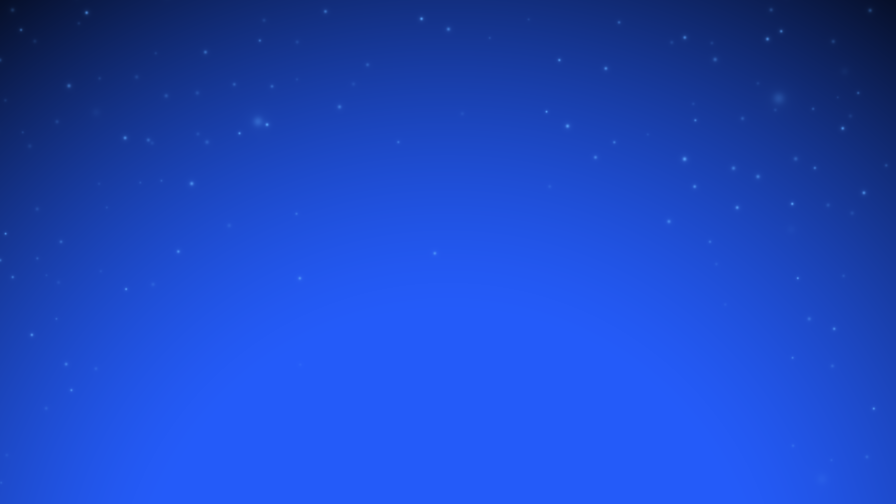
This background is drawn by a Shadertoy shader. Its source:

```glsl
// A deep blue night glow: a bright dome rises from below the lower edge and
// darkens towards the top corners. Layers of jittered grid cells scatter small
// stars and soft halos, thickest in an arch around the dome.

#define GLOW_COLOR    vec3(0.142, 0.358, 0.978)
#define STAR_COLOR    vec3(0.36, 0.66, 1.0)
#define GLOW_CENTER   vec2(0.0, -0.23)
#define PLATEAU       0.60
#define FALLOFF       0.953
#define FALLOFF_POWER 1.45
#define STAR_CELL     0.066
#define STAR_SIZE     0.0030
#define HALO_CELL     0.24
#define HALO_SIZE     0.0085

// Three even random values in 0..1 for each cell and layer.
vec3 hash3(vec2 cell, float seed) {
    vec3 q = fract(vec3(cell.xyx + seed) * vec3(0.1031, 0.1030, 0.0973));
    q += dot(q, q.yxz + 33.33);
    return fract((q.xxy + q.yzz) * q.zyx);
}

// Chance of a star: none inside the dome, fewer at the top middle.
float starDensity(vec2 p) {
    float arch = smoothstep(0.68, 1.15, length(p - GLOW_CENTER));
    return arch * mix(0.5, 1.0, smoothstep(0.1, 0.6, abs(p.x)));
}

// Light from one layer of stars; each cell holds at most one.
float starLayer(vec2 p, float cellSize, float size, float amount, float seed) {
    vec2 home = floor(p / cellSize);
    float light = 0.0;
    for (int y = -1; y <= 1; y++) {
        for (int x = -1; x <= 1; x++) {
            vec2 cell = home + vec2(x, y);
            vec3 place = hash3(cell, seed);
            vec3 look = hash3(cell, seed + 57.0);
            vec2 center = (cell + place.xy) * cellSize;
            float shown = step(place.z, amount * starDensity(center));
            float radius = size * mix(0.7, 1.3, look.x);
            float r = length(p - center) / radius;
            float core = exp(-r * r);
            float halo = 0.16 * exp(-0.16 * r * r);
            float power = mix(0.15, 1.0, look.y * look.y);
            light += shown * power * (core + halo);
        }
    }
    return light;
}

void mainImage(out vec4 fragColor, in vec2 fragCoord) {
    // Height units, centred across the width, zero at the lower edge.
    vec2 p = (fragCoord - vec2(0.5 * iResolution.x, 0.0)) / iResolution.y;

    // Dome of light
    float beyond = max(length(p - GLOW_CENTER) - PLATEAU, 0.0);
    float level = 1.0 - FALLOFF * pow(beyond, FALLOFF_POWER);
    vec3 color = GLOW_COLOR * max(level, 0.0);

    // Small sharp stars and wide soft halos
    float light = 0.75 * starLayer(p, STAR_CELL, STAR_SIZE, 0.65, 101.0);
    light += 0.32 * starLayer(p, HALO_CELL, HALO_SIZE, 0.45, 211.0);
    color = mix(color, STAR_COLOR, clamp(light, 0.0, 0.95));

    fragColor = vec4(color, 1.0);
}
```
